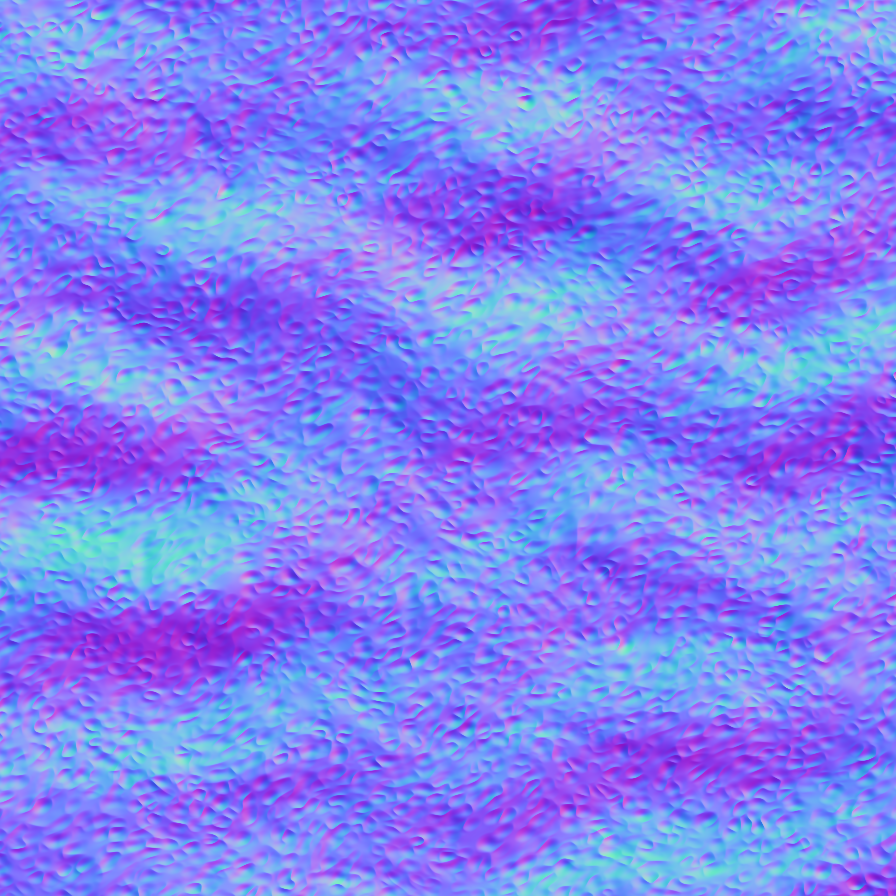
A Shadertoy shader for this texture map:

```glsl
// Tangent-space normal map of wind-rippled rock with a fine crinkled grain.

const float TAU = 6.2831853;

// Integer hash, free of visible rows between neighbouring cells.
vec3 hash3(vec2 c) {
    uvec3 v = uvec3(ivec3(c, 7)) * 1664525u + 1013904223u;
    for (int i = 0; i < 2; i++) {
        v.x += v.y * v.z;
        v.y += v.z * v.x;
        v.z += v.x * v.y;
        v ^= v >> 16u;
    }
    return vec3(v & 65535u) / 65536.0;
}

// Cellular noise, one smooth bump or dent per cell: slope in xy, height in z.
vec3 bumps(vec2 p) {
    vec2 cell = floor(p);
    vec3 sum = vec3(0.0);
    for (int j = -1; j <= 1; j++)
    for (int i = -1; i <= 1; i++) {
        vec2 c = cell + vec2(i, j);
        vec3 h = hash3(c + 200.0);
        vec2 d = p - c - h.xy;
        float falloff = max(0.0, 1.0 - dot(d, d));
        sum += (2.0 * h.z - 1.0) * falloff * falloff * vec3(-6.0 * d, falloff);
    }
    return sum;
}

// Slope of layered sines, spread evenly around nearly level crests.
vec2 rippleSlope(vec2 p) {
    vec2 slope = vec2(0.0);
    for (int i = 0; i < 14; i++) {
        vec2 spread = fract(float(i) * vec2(0.5698, 0.7549) + 0.5);
        vec2 k = mix(vec2(-2.8, 2.6), vec2(2.4, 6.3), spread);
        float phase = hash3(vec2(float(i) * 7.0 + 3.0, 41.0)).z;
        slope += 0.025 * k * cos(TAU * (dot(k, p) + phase));
    }
    return slope;
}

// Four octaves of stretched grain; the finer ones fold into sharp creases.
vec2 grainSlope(vec2 p) {
    vec2 slope = vec2(0.0), stretch = vec2(0.8, 1.1);
    float frequency = 14.0, strength = 0.055;
    for (int i = 0; i < 4; i++) {
        float a = 0.1 + 0.08 * float(i);
        mat2 turn = mat2(cos(a), -sin(a), sin(a), cos(a));
        vec3 b = bumps(stretch * (turn * p) * frequency + float(i) * 17.3);
        float fold = i < 2 ? 1.0 : b.z / sqrt(b.z * b.z + 0.01);
        slope += strength * fold * (stretch * b.xy) * turn;
        frequency *= 1.85;
        strength *= 1.7;
    }
    return slope;
}

void mainImage(out vec4 fragColor, in vec2 fragCoord) {
    vec2 p = fragCoord / iResolution.y;

    // Gentle warps keep ripples and grain from looking regular.
    vec2 rippleAt = p + 0.015 * sin(TAU * (p.yx * vec2(2.3, 3.1) + vec2(0.2, 0.6)));
    vec2 grainAt = p + 0.006 * sin(TAU * (p.yx * vec2(5.3, 4.1) + p * 2.0));
    vec2 slope = rippleSlope(rippleAt) + grainSlope(grainAt);

    // Pack the unit normal into colour.
    vec3 normal = normalize(vec3(slope + vec2(0.02, 0.0), 1.0));
    fragColor = vec4(0.5 + 0.5 * normal, 1.0);
}
```
